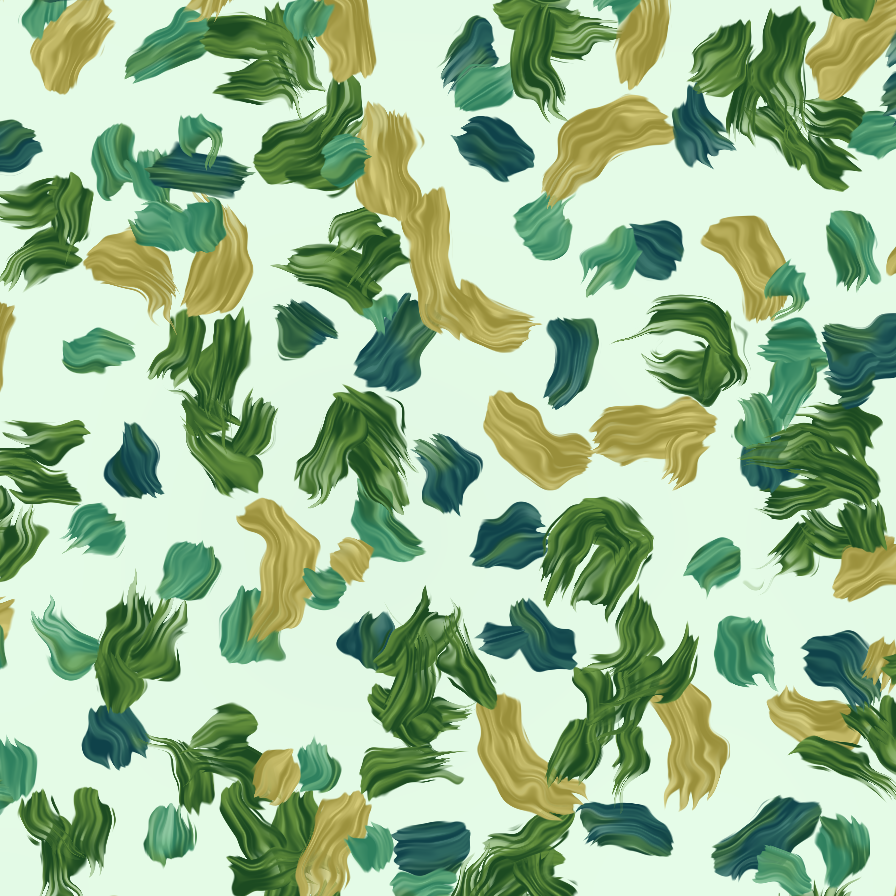
Reproduce this pattern procedurally as a WebGL 1 fragment shader.

```glsl
precision highp float;
// Scattered bristly brush daubs in ochre, leaf green, deep teal and sea green on pale mint.
uniform vec2 u_resolution;

const float GRID = 9.0; // clusters across the canvas

vec4 hash4(vec3 p) {
  vec4 q = fract(p.xyzx * vec4(0.1031, 0.1030, 0.0973, 0.1099));
  q += dot(q, q.wzxy + 33.33);
  return fract((q.xxyz + q.yzzw) * q.zywx);
}

float noise(vec2 p) {
  vec2 i = floor(p), f = fract(p);
  f = f * f * (3.0 - 2.0 * f);
  float low = mix(hash4(vec3(i, 7.0)).x, hash4(vec3(i + vec2(1, 0), 7.0)).x, f.x);
  float high = mix(hash4(vec3(i + vec2(0, 1), 7.0)).x, hash4(vec3(i + 1.0, 7.0)).x, f.x);
  return mix(low, high, f.y);
}

// Hues: 0 ochre, 1 leaf green, 2 deep teal, 3 sea green
vec3 pigment(float hue, float tone) {
  if (hue < 0.5) return mix(vec3(0.60, 0.56, 0.23), vec3(0.76, 0.72, 0.40), tone);
  if (hue < 1.5) return mix(vec3(0.11, 0.29, 0.13), vec3(0.38, 0.55, 0.23), tone);
  if (hue < 2.5) return mix(vec3(0.06, 0.26, 0.29), vec3(0.18, 0.41, 0.38), tone);
  return mix(vec3(0.18, 0.50, 0.37), vec3(0.38, 0.66, 0.48), tone);
}

// One bent brush stroke: its body follows local x, its bristles run along it
void paint(inout vec3 color, vec2 p, float angle, float halfLength, float radius,
           float bend, float hue, float dry, float seed) {
  float c = cos(angle), s = sin(angle);
  vec2 q = vec2(c * p.x + s * p.y, c * p.y - s * p.x);
  if (length(q) > halfLength + radius + 0.45) return;
  vec2 shift = vec2(seed * 61.0, seed * 37.0);
  q += 0.20 * (vec2(noise(q * 4.0 + shift), noise(q * 4.0 + shift + 19.0)) - 0.5);
  q.y += bend * q.x * q.x;

  float coarse = noise(q * vec2(2.0, 19.0) + shift);
  float fine = noise(q * vec2(4.0, 42.0) + shift + 31.0);
  float bristle = 0.55 * coarse + 0.45 * fine;
  float tail = smoothstep(-0.2, 1.0, q.x / (halfLength + radius));

  // Ragged capsule, torn most at the dry tail
  float reach = halfLength + (bristle - 0.5) * (0.12 + dry * (0.25 + 0.7 * tail));
  float d = length(vec2(max(abs(q.x) - reach, 0.0), q.y)) - radius;
  d += (fine - 0.5) * (0.03 + 0.10 * dry);
  float edge = 0.7 * GRID / u_resolution.y + 0.006;
  float cover = 1.0 - smoothstep(-edge, edge, d);
  cover *= 1.0 - dry * tail * smoothstep(0.42, 0.72, fine);

  // Bristle furrows, with a little wet green carried into the teals
  float tone = smoothstep(0.22, 0.78, bristle);
  vec3 ink = pigment(hue, tone);
  float carried = smoothstep(0.5, 0.8, noise(q * vec2(2.0, 7.0) + shift + 53.0));
  if (hue > 1.5) ink = mix(ink, pigment(1.0, tone), 0.55 * carried);
  ink += 0.07 * smoothstep(0.7, 0.95, fine);
  color = mix(color, ink, cover);
}

void main() {
  vec2 uv = gl_FragCoord.xy / u_resolution.y;
  vec2 p = uv * GRID;
  vec3 color = vec3(0.89, 0.98, 0.90) + 0.02 * (noise(uv * 2.5) - 0.5);

  for (int j = -1; j <= 1; j++) {
    for (int i = -1; i <= 1; i++) {
      // Staggered rows of jittered clusters
      float row = floor(p.y) + float(j);
      float stagger = 0.5 * mod(row, 2.0);
      vec2 cell = vec2(floor(p.x + stagger) + float(i), row);
      vec4 place = hash4(vec3(cell + 11.0, 3.0));
      vec2 local = p - cell - 0.5 + vec2(stagger, 0.0) - 0.46 * (place.xy - 0.5);
      float pick = fract(0.618 * cell.x + 0.755 * cell.y + 0.45 * place.z);
      float hue = step(0.26, pick) + step(0.55, pick) + step(0.78, pick);
      bool leafy = hue == 1.0;
      float heading = 6.283 * place.w;

      for (int k = 0; k < 3; k++) {
        vec4 r = hash4(vec3(cell + 23.0, float(k) * 5.0 + 1.0));
        vec4 t = hash4(vec3(cell + 47.0, float(k) * 9.0 + 2.0));
        float seed = r.w + float(k);
        if (leafy) {
          // Fan of dry strokes
          float turn = heading + 2.1 * float(k) + r.x;
          vec2 offset = 0.27 * vec2(cos(turn), sin(turn));
          paint(color, local - offset, heading + 1.8 * (r.y - 0.5), 0.08 + 0.24 * r.z,
                0.17 + 0.07 * t.x, 1.6 * (t.y - 0.5), 1.0, 0.4 + 0.5 * t.z, seed);
        } else if (k == 0) {
          // Main stroke, longest in ochre and shortest in sea green
          float span = hue < 0.5 ? 0.14 + 0.32 * r.x : (hue < 2.5 ? 0.34 * r.x : 0.18 * r.x);
          paint(color, local, heading, span, 0.23 + 0.06 * r.y,
                2.0 * (r.z - 0.5), hue, 0.10 + 0.35 * t.x * t.x, seed);
        } else if (k == 1 && t.w > 0.45) {
          // Small companion daub in another hue
          float other = r.x < 0.55 ? 3.0 : floor(3.0 * t.x);
          float turn = heading + 1.57 + 2.0 * (r.y - 0.5);
          vec2 offset = 0.42 * vec2(cos(turn), sin(turn));
          paint(color, local - offset, 6.283 * r.z, 0.09 * t.y, 0.19 + 0.05 * t.z,
                0.0, other, 0.25, seed);
        }
      }
    }
  }
  gl_FragColor = vec4(color, 1.0);
}
```
